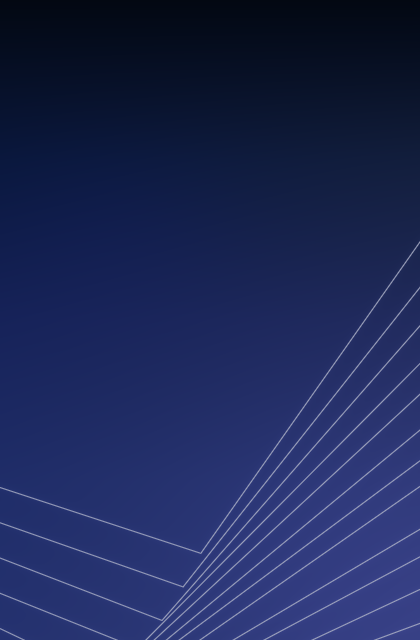
Write a WebGL 2 fragment shader that draws this background.

```glsl
#version 300 es
precision highp float;

uniform vec2 u_resolution;
out vec4 fragColor;

const int FAN_COUNT = 12;
const int BENT_COUNT = 5;
const float LINE_HALF_WIDTH = 0.0009;
const vec3 LINE_COLOR = vec3(0.64, 0.66, 0.75);

// Fan lines: x where each meets the bottom, y where each meets the right edge
const float FAN_FOOT[FAN_COUNT] = float[](
    0.2185, 0.2205, 0.2265, 0.228, 0.241, 0.260,
    0.280, 0.3125, 0.3646, 0.4128, 0.488, 0.586);
const float FAN_HEAD[FAN_COUNT] = float[](
    0.622, 0.551, 0.491, 0.432, 0.384, 0.328,
    0.280, 0.240, 0.173, 0.130, 0.079, 0.026);

// Night sky ramp, bottom to top
const int RAMP_COUNT = 5;
const vec3 RAMP[RAMP_COUNT] = vec3[](
    vec3(0.140, 0.192, 0.430),
    vec3(0.120, 0.174, 0.405),
    vec3(0.086, 0.134, 0.345),
    vec3(0.038, 0.092, 0.235),
    vec3(0.010, 0.030, 0.070));

float segmentDistance(vec2 p, vec2 a, vec2 b) {
    vec2 ab = b - a;
    float t = clamp(dot(p - a, ab) / dot(ab, ab), 0.0, 1.0);
    return length(p - a - ab * t);
}

float strokeMask(float dist, float halfWidth, float pixel) {
    return clamp((halfWidth - dist) / pixel + 0.5, 0.0, 1.0);
}

float softGlow(vec2 p, vec2 center, vec2 radius) {
    vec2 d = (p - center) / radius;
    return exp(-dot(d, d));
}

vec3 rampColor(float height) {
    float position = clamp(height, 0.0, 1.0) * float(RAMP_COUNT - 1);
    vec3 color = vec3(0.0);
    for (int i = 0; i < RAMP_COUNT; i++) {
        color += RAMP[i] * max(0.0, 1.0 - abs(position - float(i)));
    }
    return color;
}

vec3 background(vec2 uv) {
    vec3 color = rampColor(uv.y);
    // Greyer tint toward the right, violet light in the lower right corner
    color += vec3(0.034, 0.026, 0.0) * uv.x * smoothstep(1.0, 0.7, uv.y);
    color += vec3(0.045, 0.035, 0.095) * softGlow(uv, vec2(1.0, 0.08), vec2(0.6, 0.35));
    color += vec3(0.0, 0.0, 0.022) * softGlow(uv, vec2(0.28, 0.66), vec2(0.3, 0.14));
    return color;
}

// x of the elbow where a fan line bends to the left
float elbowX(float index) {
    return 0.3138 - 0.0251 * index - 0.0026 * index * index;
}

// Nearest distance to the fan lines (x) and to their bent arms (y)
vec2 lineDistances(vec2 p, float rightEdge) {
    vec2 nearest = vec2(1.0);
    for (int i = 0; i < FAN_COUNT; i++) {
        float index = float(i);
        vec2 foot = vec2(FAN_FOOT[i], 0.0);
        vec2 head = vec2(rightEdge, FAN_HEAD[i]);
        vec2 slopeStep = (head - foot) / (head.x - foot.x);
        vec2 elbow = foot + slopeStep * (elbowX(index) - foot.x);
        vec2 beyond = head + slopeStep * 0.1;
        nearest.x = min(nearest.x, segmentDistance(p, elbow, beyond));
        if (i < BENT_COUNT) {
            vec2 leftEnd = vec2(0.0, 0.2383 - 0.0551 * index);
            nearest.y = min(nearest.y, segmentDistance(p, leftEnd, elbow));
        }
    }
    return nearest;
}

void main() {
    const float RIGHT_EDGE = 0.65625;
    vec2 uv = gl_FragCoord.xy / u_resolution;
    vec2 p = uv * vec2(RIGHT_EDGE, 1.0);
    float pixel = 1.0 / u_resolution.y;

    vec3 color = background(uv);

    // Thin strokes with a faint halo
    vec2 dist = lineDistances(p, RIGHT_EDGE);
    float fan = strokeMask(dist.x, LINE_HALF_WIDTH, pixel);
    float arms = strokeMask(dist.y, LINE_HALF_WIDTH, pixel);
    color += vec3(0.02, 0.02, 0.03) * exp(-min(dist.x, dist.y) / 0.004);
    color = mix(color, LINE_COLOR, max(fan * 0.9, arms * 0.85));

    fragColor = vec4(color, 1.0);
}
```
